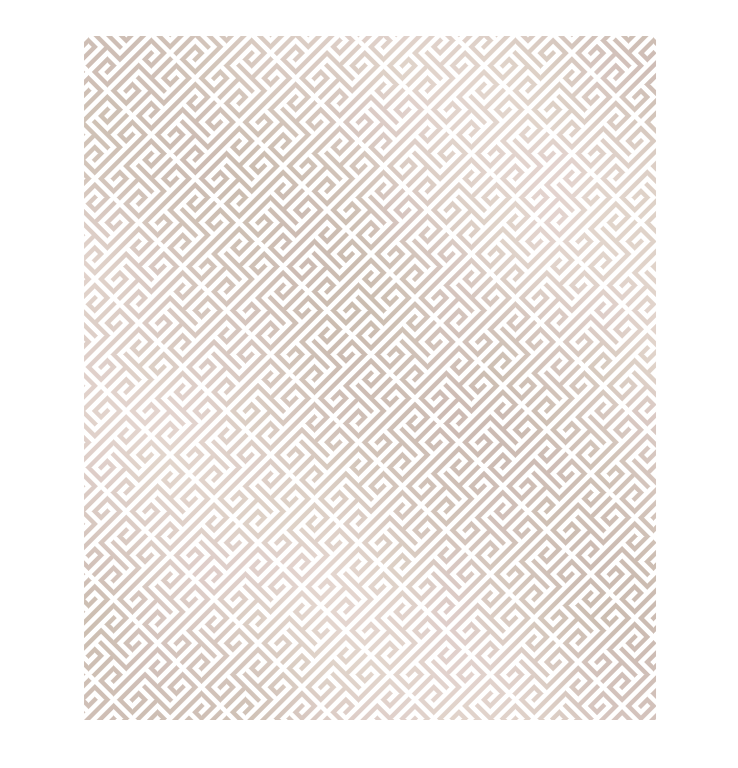
This pattern is drawn by a Shadertoy shader. Its source:

```glsl
const vec2 PANEL_MIN = vec2(0.1094, 0.0625);   // in canvas heights
const vec2 PANEL_MAX = vec2(0.8542, 0.9531);
const vec2 CROSSING = vec2(0.4831, 0.5385);    // one meeting point of four hooks
const float PITCH = 0.01156;                   // distance between parallel strokes
const float STRIP_WIDTH = 8.0;                 // in pitches
const float STRIP_PERIOD = 7.0;
const float HALF_STROKE = 0.245;

const vec3 PAPER = vec3(1.0);
const vec3 DEEP_TONE = vec3(0.800, 0.737, 0.697);
const vec3 PALE_TONE = vec3(0.898, 0.842, 0.816);
const vec3 HUE_DRIFT = vec3(0.003, -0.006, 0.007);
const float SHEEN_PERIOD = 0.81;
const float SHEEN_PEAK = 0.655;
const float CLOUD_SCALE = 9.0;

float hash(vec2 p) {
    return fract(sin(dot(p, vec2(127.1, 311.7))) * 43758.5453);
}

float valueNoise(vec2 p) {
    vec2 i = floor(p);
    vec2 f = fract(p);
    f = f * f * (3.0 - 2.0 * f);
    return mix(mix(hash(i), hash(i + vec2(1.0, 0.0)), f.x),
               mix(hash(i + vec2(0.0, 1.0)), hash(i + 1.0), f.x), f.y);
}

float boxDistance(vec2 p, vec2 center, vec2 halfSize) {
    vec2 d = abs(p - center) - halfSize;
    return length(max(d, 0.0)) + min(max(d.x, d.y), 0.0);
}

// Axis-aligned stroke with square ends
float stroke(vec2 p, vec2 a, vec2 b) {
    return boxDistance(p, 0.5 * (a + b), 0.5 * abs(b - a) + HALF_STROKE);
}

// Arm running outward to a corner, then curling into a square hook
float hookedArm(vec2 p, vec2 corner, float turn) {
    vec2 q = vec2(p.x - corner.x, (p.y - corner.y) * turn);
    float d = stroke(q, vec2(3.5, 0.0), vec2(0.0));
    d = min(d, stroke(q, vec2(0.0), vec2(0.0, 2.0)));
    d = min(d, stroke(q, vec2(0.0, 2.0), vec2(2.0, 2.0)));
    d = min(d, stroke(q, vec2(2.0, 2.0), vec2(2.0, 1.0)));
    return min(d, stroke(q, vec2(2.0, 1.0), vec2(1.0, 1.0)));
}

// Long S rails alternating with paired stems, under half-turn symmetry
float fret(vec2 lattice) {
    float side = abs(mod(lattice.x + STRIP_WIDTH, 2.0 * STRIP_WIDTH) - STRIP_WIDTH);
    vec2 p = vec2(0.5 * STRIP_WIDTH - side,
                  mod(lattice.y + 0.5, STRIP_PERIOD) - 0.5 * STRIP_PERIOD);
    p *= p.x > 0.0 ? -1.0 : 1.0;
    // Rails with their hooks
    float d = hookedArm(p, vec2(-3.5, -3.5), 1.0);
    d = min(d, stroke(p, vec2(-3.5, 3.5), vec2(0.0, 3.5)));
    // Stem, its hooked foot and the stub between hooks
    d = min(d, hookedArm(p, vec2(-3.5, 2.5), -1.0));
    d = min(d, stroke(p, vec2(-0.5, -2.5), vec2(0.0, -2.5)));
    d = min(d, stroke(p, vec2(-0.5, -2.5), vec2(-0.5, 1.5)));
    return min(d, stroke(p, vec2(-3.5, -0.5), vec2(-0.5, -0.5)));
}

// Soft diagonal sheen with a cloudy drift between pink and sand
vec3 metallicTone(vec2 uv) {
    float sheen = 0.5 + 0.5 * cos(6.28319 * (uv.x + uv.y - SHEEN_PEAK) / SHEEN_PERIOD);
    float cloud = valueNoise(uv * CLOUD_SCALE) - 0.5;
    float hue = valueNoise(uv * CLOUD_SCALE * 1.7 + 17.0) * 2.0 - 1.0;
    float tone = clamp(0.08 + 0.75 * sheen + 0.3 * cloud, 0.0, 1.0);
    return mix(DEEP_TONE, PALE_TONE, tone) + HUE_DRIFT * hue;
}

void mainImage(out vec4 fragColor, in vec2 fragCoord) {
    vec2 uv = fragCoord / iResolution.y;
    float pixel = 1.0 / iResolution.y;

    // Strips run along the falling diagonal, neighbours mirrored
    vec2 p = uv - CROSSING;
    vec2 lattice = vec2(p.x + p.y, p.x - p.y) * 0.70711 / PITCH;
    float ink = clamp(0.5 - fret(lattice) * PITCH / pixel, 0.0, 1.0);

    // Plain margin around the panel
    float edge = boxDistance(uv, 0.5 * (PANEL_MIN + PANEL_MAX), 0.5 * (PANEL_MAX - PANEL_MIN));
    float panel = clamp(0.5 - edge / pixel, 0.0, 1.0);

    fragColor = vec4(mix(PAPER, metallicTone(uv), ink * panel), 1.0);
}
```
